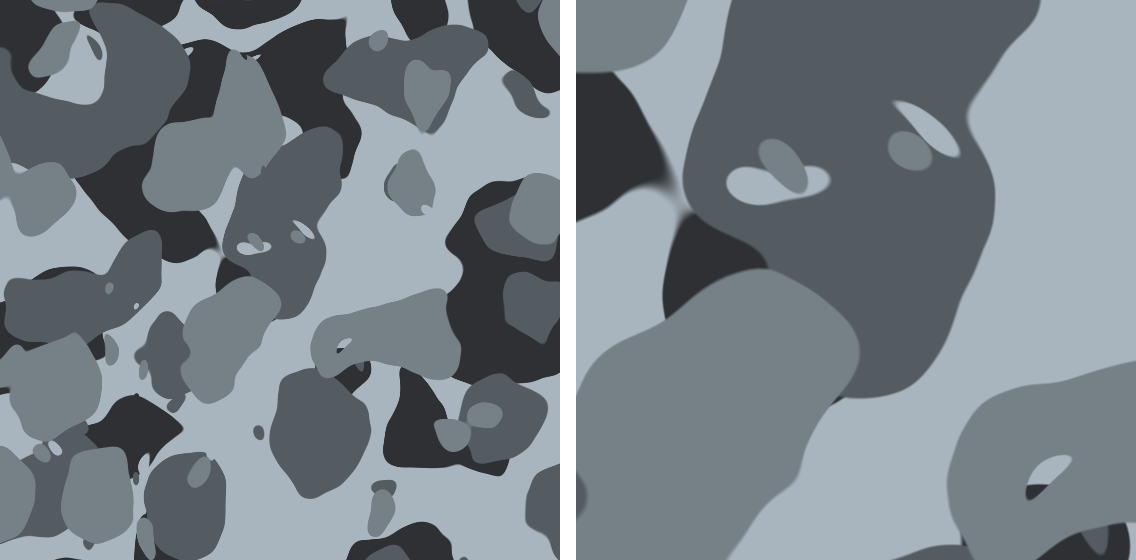
Left: the whole. Right: its middle third, enlarged.
Write a three.js fragment shader that draws this pattern.

```glsl
// Four-tone grey-blue camouflage: a pale ground under dark, slate and grey patches.
// Each layer is a jittered grid of tilted ellipses, blended together and warped
// by noise for wavy outlines, then dotted with small drops and holes.

varying vec2 vUv;

const vec3 PALE  = vec3(0.66, 0.71, 0.75);
const vec3 DARK  = vec3(0.18, 0.19, 0.20);
const vec3 SLATE = vec3(0.33, 0.36, 0.38);
const vec3 GREY  = vec3(0.46, 0.50, 0.53);
const float EDGE = 0.0012;

float hash(vec2 p) {
  return fract(sin(dot(p, vec2(127.1, 311.7))) * 43758.5453);
}

vec2 hash2(vec2 p) {
  return vec2(hash(p), hash(p + vec2(37.3, 17.9)));
}

// Smooth value noise with two independent channels, each from 0 to 1
vec2 noise2(vec2 p) {
  vec2 i = floor(p);
  vec2 f = fract(p);
  f = f * f * f * (f * (f * 6.0 - 15.0) + 10.0);
  vec2 low  = mix(hash2(i), hash2(i + vec2(1.0, 0.0)), f.x);
  vec2 high = mix(hash2(i + vec2(0.0, 1.0)), hash2(i + vec2(1.0, 1.0)), f.x);
  return mix(low, high, f.y);
}

// Three scales of displacement: broad bends, lobes and fine ripples
vec2 warp(vec2 p, float seed) {
  vec2 bend   = noise2(p * 6.0 + seed) - 0.5;
  vec2 lobe   = noise2(p * 14.0 + seed * 2.0) - 0.5;
  vec2 ripple = noise2(p * 27.0 + seed * 3.0) - 0.5;
  return p + bend * 0.080 + lobe * 0.036 + ripple * 0.010;
}

float smoothMin(float a, float b, float k) {
  float h = max(k - abs(a - b), 0.0) / k;
  return min(a, b) - h * h * k * 0.25;
}

// Approximate signed distance to an ellipse
float ellipse(vec2 p, vec2 radii) {
  float k0 = length(p / radii);
  float k1 = length(p / (radii * radii));
  return k0 * (k0 - 1.0) / max(k1, 0.001);
}

// Blended ellipses, one per cell, kept with the given chance
float blobs(vec2 p, float cells, vec2 sizeRange, float chance, float seed) {
  vec2 home = floor(p * cells);
  float d = 1.0;
  for (int y = -1; y <= 1; y++) {
    for (int x = -1; x <= 1; x++) {
      vec2 cell = home + vec2(float(x), float(y));
      vec2 key = cell + seed;
      vec2 center = (cell + hash2(key)) / cells;
      vec2 pick = hash2(key + 71.7);
      float size = mix(sizeRange.x, sizeRange.y, pick.x);
      float stretch = mix(1.0, 1.35, pick.y);
      float angle = mix(0.1, 2.0, hash(key + 113.5));
      float c = cos(angle);
      float s = sin(angle);
      vec2 q = mat2(c, -s, s, c) * (p - center);
      float blob = ellipse(q, size * vec2(stretch, 1.0 / stretch));
      blob += step(chance, hash(key + 151.3));
      d = smoothMin(d, blob, 0.16 / cells);
    }
  }
  return d;
}

// Signed distance to one layer: large patches, loose drops, a few holes
float patches(vec2 p, vec2 sizeRange, float seed) {
  vec2 q = warp(p, seed);
  float body  = blobs(q, 4.0, sizeRange, 1.1, seed);
  float drops = blobs(q, 9.0, vec2(0.008, 0.024), 0.13, seed + 23.0);
  float holes = blobs(q, 9.0, vec2(0.007, 0.016), 0.09, seed + 47.0);
  return max(min(body, drops), -holes);
}

vec3 paint(vec3 under, vec3 over, float d) {
  return mix(over, under, smoothstep(-EDGE, EDGE, d));
}

void main() {
  vec3 color = PALE;
  color = paint(color, DARK,  patches(vUv, vec2(0.040, 0.130), 11.0));
  color = paint(color, SLATE, patches(vUv, vec2(0.040, 0.135), 29.0));
  color = paint(color, GREY,  patches(vUv, vec2(0.025, 0.102), 53.0));
  gl_FragColor = vec4(color, 1.0);
}
```
